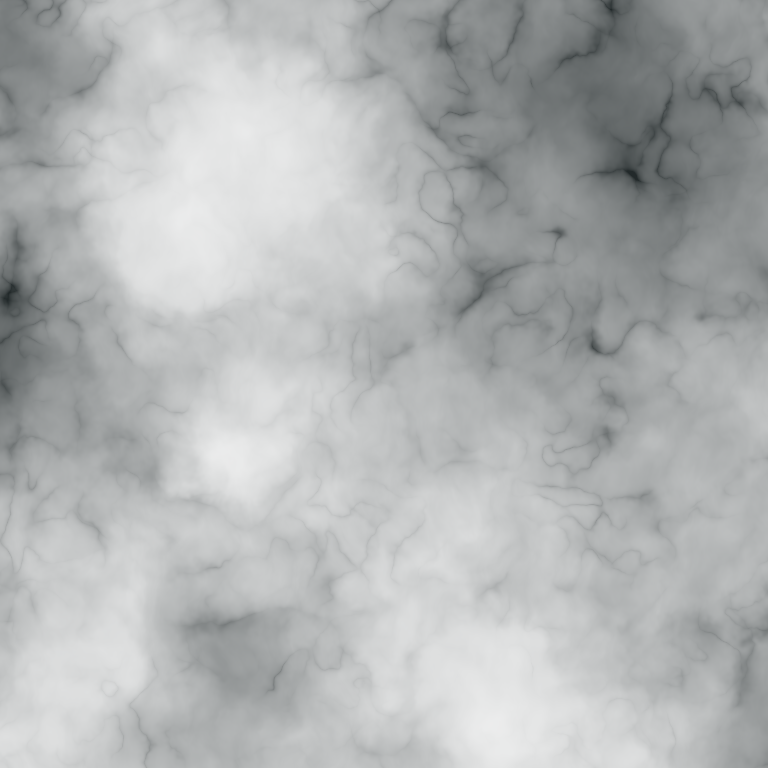
Reproduce this texture procedurally as a Shadertoy shader.

```glsl
// Soft grey cloud cover seen from above, broken by thin dark wisps.
// Broad glows set the light and shade, billowed noise adds the puffs,
// and the creases of warped noise draw the patchy, branching veins.

vec2 hash2(vec2 p) {
    p = vec2(dot(p, vec2(127.1, 311.7)), dot(p, vec2(269.5, 183.3)));
    return 2.0 * fract(sin(p) * 43758.5453) - 1.0;
}

// Gradient noise, roughly -0.6 to 0.6
float noise(vec2 p) {
    vec2 i = floor(p), f = fract(p);
    vec2 u = f * f * f * (f * (f * 6.0 - 15.0) + 10.0);
    float a = dot(hash2(i), f);
    float b = dot(hash2(i + vec2(1, 0)), f - vec2(1, 0));
    float c = dot(hash2(i + vec2(0, 1)), f - vec2(0, 1));
    float d = dot(hash2(i + vec2(1, 1)), f - vec2(1, 1));
    return mix(mix(a, b, u.x), mix(c, d, u.x), u.y);
}

float fbm(vec2 p) {
    float sum = 0.0, amp = 1.0;
    for (int i = 0; i < 5; i++) {
        sum += amp * noise(p);
        p = mat2(1.6, 1.2, -1.2, 1.6) * p + 7.3;
        amp *= 0.5;
    }
    return sum;
}

float glow(vec2 p, vec2 center, float radius) {
    vec2 d = (p - center) / radius;
    return exp(-dot(d, d));
}

// Large areas of light and shade
float broadTone(vec2 p) {
    float light = 0.17 * glow(p, vec2(0.34, 0.80), 0.20)
                + 0.12 * glow(p, vec2(0.18, 0.65), 0.14)
                + 0.14 * glow(p, vec2(0.08, 0.06), 0.18)
                + 0.15 * glow(p, vec2(0.69, 0.11), 0.17)
                + 0.13 * glow(p, vec2(0.49, 0.35), 0.18)
                + 0.20 * glow(p, vec2(0.29, 0.40), 0.06);
    float shade = 0.27 * glow(p, vec2(0.80, 0.93), 0.26)
                + 0.12 * glow(p, vec2(0.78, 0.62), 0.22)
                + 0.30 * glow(p, vec2(0.00, 0.57), 0.15)
                + 0.20 * glow(p, vec2(0.00, 0.95), 0.13)
                + 0.16 * glow(p, vec2(1.00, 0.08), 0.11)
                + 0.14 * glow(p, vec2(0.30, 0.13), 0.09);
    return 0.74 + light - shade;
}

void mainImage(out vec4 fragColor, in vec2 fragCoord) {
    vec2 uv = fragCoord / iResolution.xy;

    // Ragged displacement shared by puffs and veins
    vec2 warp = vec2(fbm(uv * 9.0 + 3.1), fbm(uv * 9.0 + 41.7));
    vec2 p = uv + 0.035 * warp;

    float tone = broadTone(uv + 0.06 * warp) + 0.16 * fbm(uv * 4.0 + 12.4);

    // Puffs and creases over three scales
    float puff = 0.0, vein = 0.0, core = 0.0;
    float freq = 5.0, amp = 1.0;
    for (int i = 0; i < 3; i++) {
        vec2 q = p * freq + float(i) * 17.9;
        float crease = abs(noise(q));
        float patches = smoothstep(-0.05, 0.45, fbm(uv * 7.0 + float(i) * 23.6 + 5.2));
        puff += amp * (crease - 0.17);
        vein += amp * patches * (0.55 * exp(-crease * 28.0) + 0.3 * exp(-crease * 8.0));
        core += amp * patches * patches * exp(-crease * 22.0);
        freq *= 2.1;
        amp *= 0.75;
    }

    // Wisps are strong in the shade and fade inside bright cloud
    float thin = smoothstep(0.92, 0.58, tone);
    float knots = smoothstep(0.05, 0.5, noise(uv * 24.0 + 8.8));
    tone += 0.10 * puff;
    tone -= (0.05 + 0.22 * thin) * vein;
    tone -= 0.30 * thin * knots * core;

    // Faint upright fibres and fine mottling
    tone += 0.022 * fbm(p * vec2(48.0, 24.0) + 2.7);

    // Compress the highlights, then tint the shade slightly cool
    tone -= 0.5 * max(tone - 0.86, 0.0);
    tone = clamp(tone, 0.16, 0.98);
    vec3 color = vec3(tone) - vec3(0.033, 0.0, -0.004) * (1.0 - tone);
    fragColor = vec4(color, 1.0);
}
```
